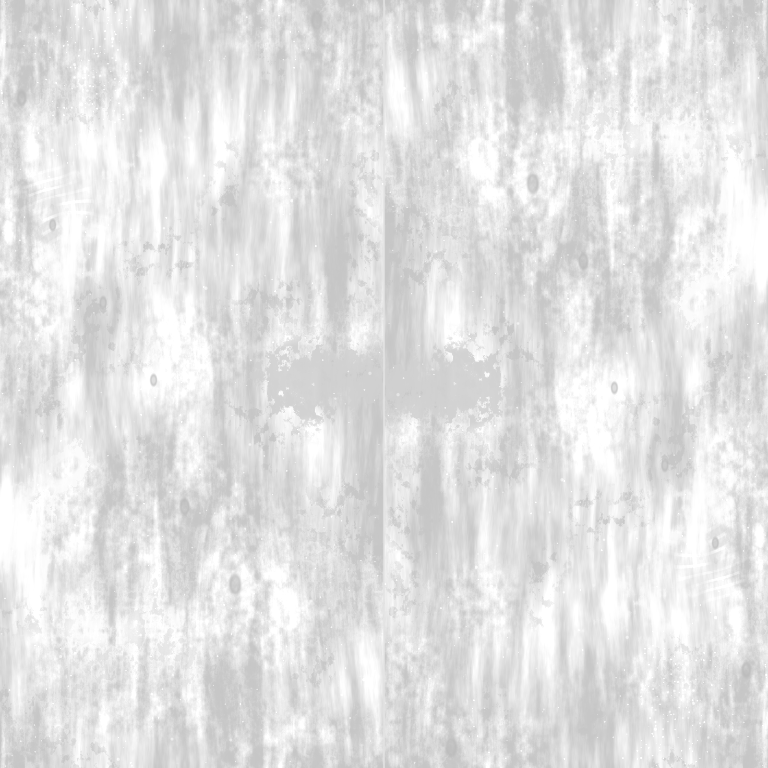
This texture is drawn by a WebGL 1 fragment shader. Its source:

```glsl
precision highp float;
// Two worn whitewashed wood planks, the right one turned half a revolution.
uniform vec2 u_resolution;

const float BASE_TONE = 0.882;
const float FLOOR_TONE = 0.775;
const float GREY_TONE = 0.812;
const float KNOT_TONE = 0.72;

float hash(vec2 p) {
  vec3 q = fract(p.xyx * vec3(0.1031, 0.1030, 0.0973));
  q += dot(q, q.yzx + 33.33);
  return fract((q.x + q.y) * q.z);
}

// Value noise that wraps vertically after cells.y cells.
float noise(vec2 p, vec2 cells) {
  p *= cells;
  vec2 i = floor(p), f = fract(p);
  f = f * f * (3.0 - 2.0 * f);
  vec2 y = floor(mod(i.y + vec2(0.5, 1.5), cells.y));
  float x = i.x + cells.x * 3.0 + 50.0;
  return mix(mix(hash(vec2(x, y.x)), hash(vec2(x + 1.0, y.x)), f.x),
             mix(hash(vec2(x, y.y)), hash(vec2(x + 1.0, y.y)), f.x), f.y);
}

// Layered noise centred on zero.
float fbm(vec2 p, vec2 cells) {
  float sum = 0.0, gain = 0.47;
  for (int i = 0; i < 5; i++) {
    sum += gain * (noise(p, cells) - 0.5);
    cells *= 2.0;
    gain *= 0.6;
  }
  return sum;
}

// Offset from a centre, wrapped vertically.
vec2 offsetFrom(vec2 p, vec2 centre) {
  vec2 d = p - centre;
  return vec2(d.x, fract(d.y + 0.5) - 0.5);
}

float blob(vec2 p, vec2 centre, vec2 radius) {
  vec2 d = offsetFrom(p, centre) / radius;
  return exp(-dot(d, d));
}

// Cellular paint specks; density is the share of cells that hold one.
float specks(vec2 p, float cells, float density) {
  vec2 i = floor(p * cells), f = fract(p * cells);
  vec2 spot = 0.25 + 0.5 * vec2(hash(i + 7.0), hash(i + 19.0));
  float radius = 0.08 + 0.16 * hash(i + 41.0);
  float disc = 1.0 - smoothstep(radius - 0.1, radius + 0.12, length(f - spot));
  return disc * step(hash(i + 83.0), density);
}

// Broken bristle marks swept along arcs about a pivot.
float bristles(vec2 p, vec2 pivot, float frequency) {
  float arcs = sin(length(p - pivot) * frequency + 14.0 * noise(p, vec2(14.0)));
  return smoothstep(0.3, 0.95, arcs) * smoothstep(0.3, 0.7, noise(p, vec2(45.0)));
}

// Tilted loop of thick paint, heavier on its lower right.
float smear(vec2 p, vec2 centre, float rough) {
  vec2 d = mat2(0.87, -0.5, 0.5, 0.87) * offsetFrom(p, centre);
  float ring = abs(length(d * vec2(1.0, 1.9)) - 0.032 + 0.03 * rough);
  float side = smoothstep(-0.03, 0.01, d.x - d.y);
  return (1.0 - smoothstep(0.006, 0.014, ring + 0.04 * rough)) * (0.4 + 0.6 * side);
}

float plankTone(vec2 p) {
  // Knots bend the grain around them.
  vec2 g = p;
  g.x += 0.03 * (noise(p, vec2(5.0, 3.0)) - 0.5) + 0.008 * (noise(p, vec2(14.0, 8.0)) - 0.5);
  float knot = 0.0;
  for (int i = 0; i < 7; i++) {
    float n = float(i);
    vec2 centre = vec2(0.02 + 0.45 * fract(0.4 + n * 0.618), fract(0.505 + n * 0.367));
    float size = 0.004 + 0.004 * hash(vec2(n, 5.0));
    vec2 d = offsetFrom(p, centre);
    float r = length(d / vec2(size, size * 1.8));
    knot = max(knot, (1.0 - smoothstep(0.7, 1.3, r)) * (0.6 + 0.4 * smoothstep(0.3, 0.9, r)));
    g.x -= d.x * 0.6 * exp(-r * r * 0.05);
  }

  // Broad areas of thick paint and of bare grey.
  float paint = blob(p, vec2(0.08, 0.66), vec2(0.09, 0.08)) + blob(p, vec2(0.02, 0.30), vec2(0.06))
    + 0.9 * blob(p, vec2(0.13, 0.18), vec2(0.11, 0.05)) + 0.6 * blob(p, vec2(0.16, 0.80), vec2(0.09, 0.07))
    + 0.5 * blob(p, vec2(0.21, 0.57), vec2(0.06));
  float smooth_grey = blob(p, vec2(0.43, 0.505), vec2(0.11, 0.042));
  float bare = smooth_grey + 0.7 * blob(p, vec2(0.42, 0.87), vec2(0.07, 0.10))
    + 0.7 * blob(p, vec2(0.35, 0.36), vec2(0.05, 0.13)) + 0.6 * blob(p, vec2(0.03, 0.50), vec2(0.05, 0.11))
    + 0.5 * blob(p, vec2(0.04, 0.97), vec2(0.09, 0.06));

  // Clouded wash, vertical fibres and grit.
  float cloud = fbm(p, vec2(13.0, 9.0));
  float fibre = fbm(g, vec2(68.0, 10.0));
  float grit = fbm(p, vec2(104.0, 84.0));
  float tone = BASE_TONE + 0.24 * cloud + 0.09 * paint - 0.06 * bare + 0.32 * fibre;
  tone += 0.06 * (noise(g, vec2(27.0, 6.0)) - 0.5);
  float streak = smoothstep(0.62, 0.95, noise(g, vec2(84.0, 6.0)));
  tone += 0.09 * streak * smoothstep(0.35, 0.7, noise(p, vec2(9.0, 7.0)));
  tone += 0.26 * grit * smoothstep(0.3, 0.65, noise(p, vec2(8.0, 9.0)));

  // Ragged paint, and grime at its edges.
  float wear = paint + 1.6 * cloud + 1.3 * grit + 1.1 * fibre;
  tone = mix(tone, 0.995, 0.7 * smoothstep(0.35, 0.95, wear));
  float patchy = smoothstep(0.45, 0.7, noise(p, vec2(17.0, 15.0)));
  tone -= 0.10 * smoothstep(0.0, 0.2, grit) * patchy * (1.0 - smoothstep(0.6, 1.0, paint));

  // Flat grey with a crumbled edge, then flecks and brush marks.
  float crumble = smoothstep(0.38, 0.7, smooth_grey + 1.8 * grit + 0.8 * cloud);
  tone = mix(tone, GREY_TONE, 0.9 * crumble * smoothstep(0.06, 0.3, smooth_grey));
  float spatter = 0.015 + 0.3 * blob(p, vec2(0.13, 0.92), vec2(0.05, 0.06));
  tone += 0.12 * specks(p, 210.0, spatter) + 0.08 * specks(p + 0.37, 117.0, 0.4 * spatter);
  tone += 0.09 * bristles(p, vec2(0.12, 0.60), 420.0) * blob(p, vec2(0.07, 0.73), vec2(0.05, 0.04));
  tone = mix(tone, 0.99, 0.9 * smear(p, vec2(0.085, 0.39), grit));

  // Ease into the darkest tone rather than clip.
  float lift = tone - FLOOR_TONE;
  tone = FLOOR_TONE + 0.5 * (lift + sqrt(lift * lift + 0.0008));
  return mix(min(tone, 1.0), KNOT_TONE, 0.75 * knot);
}

void main() {
  vec2 uv = gl_FragCoord.xy / u_resolution;
  float tone = plankTone(uv.x < 0.5 ? uv : 1.0 - uv);
  // Thin pale joint.
  float joint = 1.0 - smoothstep(0.0008, 0.0008 + 1.0 / u_resolution.x, abs(uv.x - 0.5));
  gl_FragColor = vec4(vec3(mix(tone, 0.89, 0.75 * joint)), 1.0);
}
```
